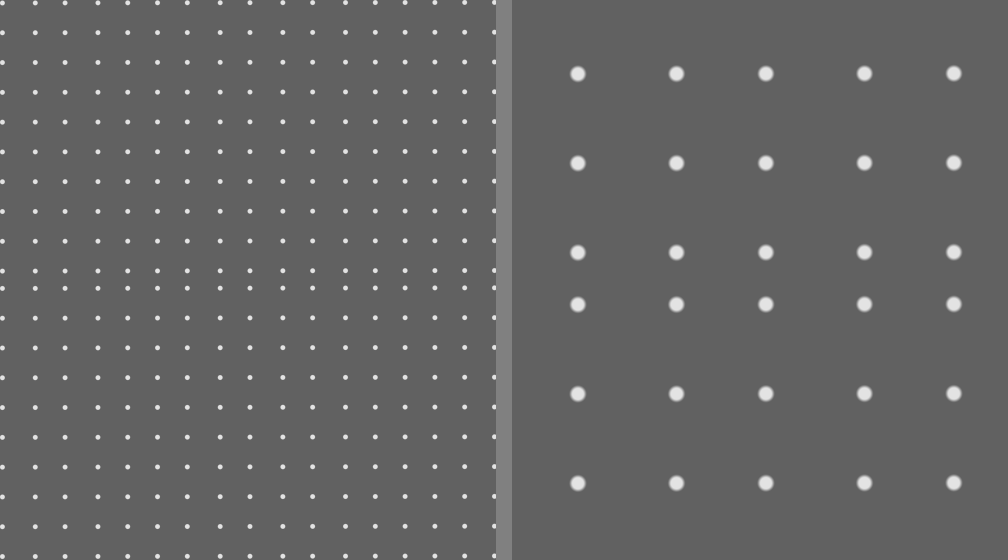
Left: the whole. Right: its middle third, enlarged.
Reproduce this pattern procedurally as a Shadertoy shader.

```glsl
// Pale round dots on flat grey, in two stacked blocks of rows with uneven column gaps.

// Signed distance from y to the nearest of ten evenly spaced rows.
float rowOffset(float y, float firstRow) {
    float row = clamp(round((y - firstRow) / 0.0532), 0.0, 9.0);
    return y - firstRow - row * 0.0532;
}

// Horizontal distance to the nearest of seventeen columns.
float columnDistance(float x) {
    float nearest = 1.0;
    float columnX = 0.0043;
    for (int i = 0; i < 17; i++) {
        nearest = min(nearest, abs(x - columnX));
        // Some gaps are slightly wider than the rest
        bool wideGap = i <= 10 && i % 2 == 0 && i != 4;
        columnX += wideGap ? 0.0587 : 0.0532;
    }
    return nearest;
}

void mainImage(out vec4 fragColor, in vec2 fragCoord) {
    // Height units, measured down from the top edge
    vec2 p = fragCoord / iResolution.y;
    p.y = 1.0 - p.y;

    // Rows rise very slightly towards the right
    p.y += 0.0012 * (p.x - 0.44);

    // The lower block starts closer than one row pitch below the upper
    float dy = min(abs(rowOffset(p.y, 0.0048)), abs(rowOffset(p.y, 0.5145)));
    float dist = length(vec2(columnDistance(p.x), dy)) - 0.0043;

    // Soft-edged dots
    float softness = max(0.0013, 0.7 / iResolution.y);
    float dotMask = 1.0 - smoothstep(-softness, softness, dist);
    fragColor = vec4(mix(vec3(0.38), vec3(0.89), dotMask), 1.0);
}
```
